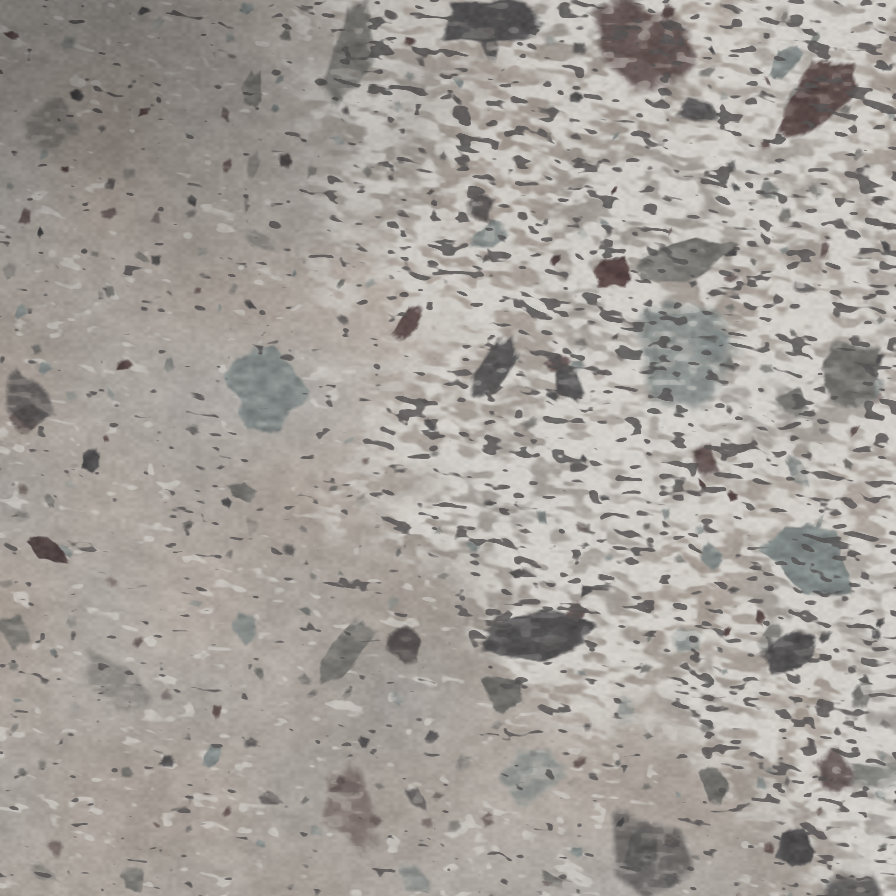
Write a WebGL 1 fragment shader that draws this texture.

```glsl
precision highp float;
uniform vec2 u_resolution;

const vec3 SAND = vec3(0.665, 0.638, 0.612);
const vec3 CHALK = vec3(0.835, 0.825, 0.805);
const vec3 PORE = vec3(0.34, 0.33, 0.33);
const vec3 CHARCOAL = vec3(0.29, 0.285, 0.29);
const vec3 MAROON = vec3(0.33, 0.265, 0.26);
const vec3 GREY = vec3(0.44, 0.435, 0.42);
const vec3 SLATE = vec3(0.50, 0.53, 0.525);
const vec2 PORE_SCALE = vec2(62.0, 135.0);
const vec2 CHALK_SCALE = vec2(48.0, 95.0);
const float SLANT = 0.12;
const float CORNER_SHADE = 0.30;
const float EDGE_BLUR = 0.0028;
const float TAU = 6.28319;

vec2 hash2(vec2 p) {
  vec3 q = fract(p.xyx * vec3(0.1031, 0.1030, 0.0973));
  q += dot(q, q.yzx + 33.33);
  return fract((q.xx + q.yz) * q.zy);
}

float noise(vec2 p) {
  vec2 i = floor(p), f = fract(p);
  f = f * f * (3.0 - 2.0 * f);
  float low = mix(hash2(i).x, hash2(i + vec2(1.0, 0.0)).x, f.x);
  float high = mix(hash2(i + vec2(0.0, 1.0)).x, hash2(i + 1.0).x, f.x);
  return mix(low, high, f.y);
}

float fbm(vec2 p) {
  float sum = 0.0, amp = 0.533;
  for (int i = 0; i < 4; i++) {
    sum += amp * noise(p);
    p = mat2(1.6, 1.2, -1.2, 1.6) * p + 7.3;
    amp *= 0.5;
  }
  return sum;
}

// Chipped pebble outline: 1 on the rim, made of a disc cut by random planes
float pebble(vec2 q, vec2 id) {
  float d = length(q);
  for (int k = 0; k < 5; k++) {
    vec2 h = hash2(id + float(k) * 3.7);
    float a = (float(k) + 0.8 * h.x) * TAU / 5.0;
    d = max(d, dot(q, vec2(cos(a), sin(a))) / mix(0.55, 1.0, h.y));
  }
  return d + 0.45 * (fbm(q * 2.2 + id * 5.1) - 0.5);
}

vec3 pebbleColor(float pick) {
  vec3 c = mix(CHARCOAL, MAROON, smoothstep(0.22, 0.30, pick));
  c = mix(c, GREY, smoothstep(0.40, 0.48, pick));
  return mix(c, SLATE, smoothstep(0.74, 0.82, pick));
}

// One size class of pebbles; radii are fractions of a cell
vec3 scatter(vec3 col, vec2 p, float cells, vec2 radii, float density, float rough, float seed) {
  vec2 g = p * cells, cell = floor(g);
  float streak = noise(p * vec2(75.0, 150.0) + seed);
  for (int y = -1; y <= 1; y++) {
    for (int x = -1; x <= 1; x++) {
      vec2 id = cell + vec2(float(x), float(y)) + seed;
      vec2 place = hash2(id), form = hash2(id + 41.3), look = hash2(id + 87.9);
      vec2 kind = hash2(id + 133.1);
      float r = mix(radii.x, radii.y, form.x);
      float a = (form.y - 0.5) * 2.8;
      vec2 q = g - (id - seed + 0.15 + 0.7 * place);
      q = mat2(cos(a), -sin(a), sin(a), cos(a)) * q / r;
      q.y *= mix(1.1, 2.3, kind.x * kind.x);
      float soft = EDGE_BLUR * cells / r + 0.16 * look.y;
      float cover = 1.0 - smoothstep(1.0 - soft, 1.0 + soft, pebble(q, id));
      // Faded pebbles wear through in patches
      float strength = mix(1.0, 0.45, look.y * (1.0 - 0.5 * rough));
      float wear = smoothstep(0.60, 0.76, streak) * 0.6 * look.y;
      vec3 tint = pebbleColor(look.x) * (0.86 + 0.28 * streak);
      col = mix(col, tint, cover * strength * (1.0 - wear) * step(kind.y, density));
    }
  }
  return col;
}

void main() {
  vec2 p = gl_FragCoord.xy / u_resolution.y;
  vec2 w = p + vec2(0.0, SLANT * p.x);
  w += 0.008 * (vec2(noise(p * 38.0), noise(p * 38.0 + 19.0)) - 0.5);

  // Rough, chalky zone at the upper right; smooth sand elsewhere
  float border = 0.43 + 1.25 * max(0.0, 0.4 - p.y);
  float ragged = 0.32 * (fbm(p * 5.0) - 0.5) + 0.14 * (noise(p * 24.0) - 0.5);
  float rough = smoothstep(-0.09, 0.10, p.x - border + ragged);

  // Sand mottling
  vec3 col = SAND + 0.13 * (fbm(p * 7.0 + 3.0) - 0.5) + 0.09 * (fbm(w * vec2(45.0, 70.0)) - 0.5);
  col += vec3(0.02, 0.0, -0.012) * (noise(p * 9.0 + 50.0) - 0.5);

  // Chalk patches
  float chalk = 0.65 * noise(w * CHALK_SCALE) + 0.35 * noise(w * CHALK_SCALE * 2.1 + 9.0);
  chalk += 0.25 * (fbm(p * 11.0 + 31.0) - 0.5);
  col = mix(col, CHALK, smoothstep(0.27, 0.58, chalk) * rough * 0.92);
  col = mix(col, CHALK, smoothstep(0.70, 0.84, chalk) * (1.0 - rough) * 0.6);

  // Pebbles from fine to coarse
  col = scatter(col, p, 30.0, vec2(0.12, 0.28), 0.28, rough, 211.0);
  col = scatter(col, p, 12.0, vec2(0.16, 0.32), 0.36, rough, 97.0);
  col = scatter(col, p, 6.0, vec2(0.22, 0.40), 0.58, rough, 17.0);

  // Short, nearly level pores
  float pore = 0.72 * noise(w * PORE_SCALE + 60.0) + 0.28 * noise(w * PORE_SCALE * 1.9 + 5.0);
  float limit = mix(0.79, 0.665, rough);
  col = mix(col, PORE, 0.85 * smoothstep(limit, limit + 0.09, pore));

  // Corner shade and fine grain
  vec2 corner = (p - vec2(0.0, 1.0)) * vec2(2.6, 3.6);
  col *= 1.0 - CORNER_SHADE * exp(-dot(corner, corner));
  col += 0.05 * (noise(p * vec2(190.0, 260.0)) - 0.5);
  gl_FragColor = vec4(clamp(col, 0.0, 1.0), 1.0);
}
```
